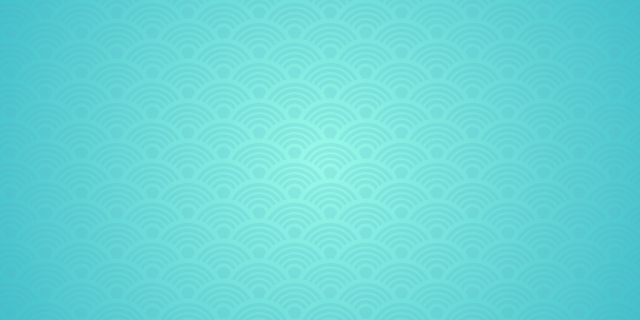
Write a Shadertoy shader that draws this pattern.

```glsl
// Antialiased coverage of a signed distance, given the size of one pixel
float coverage(float dist, float pixel) {
    return clamp(0.5 - dist / pixel, 0.0, 1.0);
}

// Signed distance to the tinted parts of a scale: central disc and four rings
float tintedRings(float r) {
    float ring = clamp(round((r - 0.345) / 0.16), 0.0, 3.0);
    float band = abs(r - 0.345 - ring * 0.16) - 0.05;
    return min(r - 0.2, band);
}

// Overlapping scales in staggered rows, painted from back to front
float scaleTint(vec2 grid, float pixel) {
    float tint = 0.0;
    float baseRow = floor(grid.y);
    for (int i = 1; i >= -1; i--) {
        float row = baseRow + float(i);
        float x = fract(grid.x + 0.5 * mod(row, 2.0) + 0.5) - 0.5;
        // One unit is the scale radius, half a column
        float r = length(vec2(2.0 * x, 0.5625 * (grid.y - row)));
        tint = mix(tint, coverage(tintedRings(r), pixel), coverage(r - 1.0, pixel));
    }
    return tint;
}

void mainImage(out vec4 fragColor, in vec2 fragCoord) {
    vec2 uv = fragCoord / iResolution.xy;

    // Radial glow, symmetric so that opposite edges agree
    float glowRadius = length((uv - 0.5) * vec2(2.0, 1.0));
    vec3 color = mix(vec3(0.60, 0.98, 0.91), vec3(0.30, 0.78, 0.81), glowRadius);

    // Nine columns and sixteen staggered rows
    vec2 grid = uv * vec2(9.0, 16.0) - vec2(4.644, 7.3);
    float tint = scaleTint(grid, 18.0 / iResolution.x);
    color = mix(color, vec3(0.33, 0.68, 0.76), 0.18 * tint);

    fragColor = vec4(color, 1.0);
}
```
